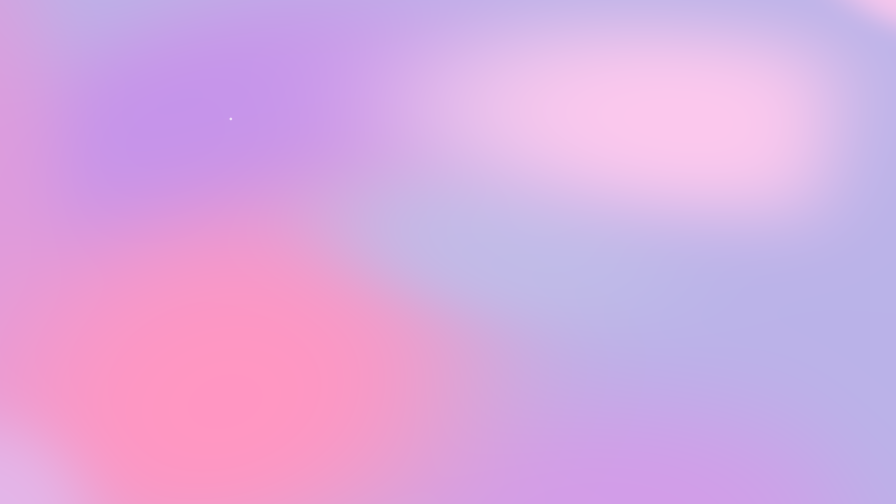
Give the GLSL for this background, as a Shadertoy shader.

```glsl
// Soft pastel mesh gradient: violet, rose and blush glows over periwinkle.

const vec3 PERIWINKLE = vec3(0.73, 0.70, 0.91);
const vec3 MIST_BLUE  = vec3(0.75, 0.74, 0.91);
const vec3 ORCHID     = vec3(0.88, 0.61, 0.86);
const vec3 VIOLET     = vec3(0.77, 0.58, 0.92);
const vec3 MAUVE      = vec3(0.83, 0.61, 0.91);
const vec3 ROSE       = vec3(1.00, 0.59, 0.76);
const vec3 BLUSH      = vec3(0.985, 0.785, 0.93);
const vec3 LILAC      = vec3(0.89, 0.73, 0.93);

// Rotated elliptical falloff with a gently flattened centre.
float glow(vec2 p, vec2 center, vec2 radii, float angle) {
    float c = cos(angle), s = sin(angle);
    vec2 d = p - center;
    vec2 q = vec2(c * d.x + s * d.y, c * d.y - s * d.x) / radii;
    return exp(-pow(dot(q, q), 1.5));
}

// Lays one tinted glow over the colour below it.
vec3 tint(vec3 below, vec3 color, float strength, vec2 p, vec2 center, vec2 radii, float angle) {
    return mix(below, color, strength * glow(p, center, radii, angle));
}

void mainImage(out vec4 fragColor, in vec2 fragCoord) {
    // Height units; x is scaled to a 16:9 frame so the layout fills any canvas.
    vec2 p = fragCoord / iResolution.xy * vec2(16.0 / 9.0, 1.0);
    vec3 color = PERIWINKLE;

    // Warm left side, with the violet cloud above it.
    color = tint(color, ORCHID, 1.0, p, vec2(0.28, 0.48), vec2(0.55, 0.36), 0.6);
    color = tint(color, VIOLET, 1.0, p, vec2(0.41, 0.75), vec2(0.52, 0.22), 0.28);
    color = tint(color, ORCHID, 0.85, p, vec2(-0.06, 0.60), vec2(0.20, 0.62), 0.0);

    // Lower edge and rose bloom.
    color = tint(color, MAUVE, 0.95, p, vec2(1.22, -0.05), vec2(0.52, 0.27), 0.0);
    color = tint(color, ROSE, 1.0, p, vec2(0.45, 0.20), vec2(0.53, 0.36), 0.3);

    // Cool wedge beneath the blush cloud.
    color = tint(color, MIST_BLUE, 0.85, p, vec2(1.00, 0.50), vec2(0.36, 0.14), -0.2);
    color = tint(color, BLUSH, 1.0, p, vec2(1.36, 0.76), vec2(0.56, 0.20), -0.08);

    // Cool right edge and pale corners.
    color = tint(color, PERIWINKLE, 0.95, p, vec2(1.86, 0.56), vec2(0.24, 0.60), 0.0);
    color = tint(color, BLUSH, 0.9, p, vec2(1.80, 1.01), vec2(0.17, 0.07), -0.35);
    color = tint(color, LILAC, 0.8, p, vec2(0.0, 0.0), vec2(0.20, 0.16), -0.6);

    // Tiny bright fleck in the violet cloud.
    float fleck = 1.0 - smoothstep(0.001, 0.004, length(p - vec2(0.458, 0.764)));
    color = mix(color, vec3(1.0), 0.7 * fleck);

    fragColor = vec4(color, 1.0);
}
```
